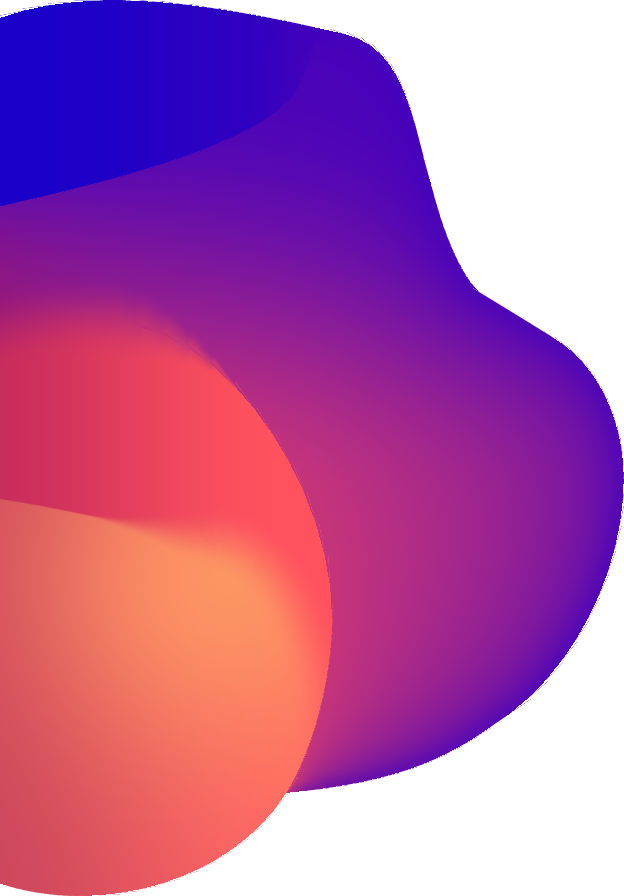
Reproduce this background procedurally as a WebGL 1 fragment shader.

```glsl
precision highp float;
// Two overlapping glossy blobs on white: a violet body with a blue opening and a coral orb.
// Outlines are cubic curves walked in short chords, giving signed distance and a crease-free
// depth; the shading follows the ratio between rim depth and distance to the orb.
uniform vec2 u_resolution;

// Outline state: x = nearest squared distance, y = -1 inside or +1 outside,
// z = integral of 1/r^3 along the outline, from which a smooth depth follows.
void addCurve(vec2 p, vec2 a, vec2 b, vec2 c, vec2 d, inout vec3 outline) {
  vec2 from = a - p;
  for (int i = 1; i <= 12; i++) {
    float t = float(i) / 12.0;
    float s = 1.0 - t;
    vec2 to = s * s * s * a + 3.0 * s * t * (s * b + t * c) + t * t * t * d - p;
    vec2 chord = to - from;
    vec2 nearest = from - chord * clamp(dot(from, chord) / dot(chord, chord), 0.0, 1.0);
    outline.x = min(outline.x, dot(nearest, nearest));
    // Parity of crossings with a ray going right
    if ((from.y > 0.0) != (to.y > 0.0) && from.x - from.y * chord.x / chord.y > 0.0) {
      outline.y = -outline.y;
    }
    float r1 = length(from);
    float r2 = length(to);
    outline.z += length(chord) * (r1 + r2) / (r1 * r2 * (r1 * r2 + dot(from, to)) + 1e-8);
    from = to;
  }
}

float signedDistance(vec3 outline) {
  return outline.y * sqrt(outline.x);
}

vec3 bodyOutline(vec2 p) {
  vec3 o = vec3(9.0, 1.0, 0.0);
  addCurve(p, vec2(0.0, 0.980), vec2(0.104, 1.018), vec2(0.241, 0.995), vec2(0.384, 0.962), o);
  addCurve(p, vec2(0.384, 0.962), vec2(0.452, 0.945), vec2(0.458, 0.870), vec2(0.484, 0.781), o);
  addCurve(p, vec2(0.484, 0.781), vec2(0.496, 0.737), vec2(0.513, 0.695), vec2(0.534, 0.674), o);
  addCurve(p, vec2(0.534, 0.674), vec2(0.560, 0.658), vec2(0.590, 0.640), vec2(0.618, 0.622), o);
  addCurve(p, vec2(0.618, 0.622), vec2(0.669, 0.591), vec2(0.695, 0.526), vec2(0.695, 0.466), o);
  addCurve(p, vec2(0.695, 0.466), vec2(0.695, 0.362), vec2(0.638, 0.245), vec2(0.547, 0.189), o);
  addCurve(p, vec2(0.547, 0.189), vec2(0.482, 0.142), vec2(0.417, 0.125), vec2(0.319, 0.115), o);
  return o;
}

vec3 orbOutline(vec2 p) {
  vec3 o = vec3(9.0, 1.0, 0.0);
  addCurve(p, vec2(0.0, 0.632), vec2(0.052, 0.648), vec2(0.111, 0.651), vec2(0.156, 0.635), o);
  addCurve(p, vec2(0.156, 0.635), vec2(0.267, 0.609), vec2(0.370, 0.447), vec2(0.370, 0.310), o);
  addCurve(p, vec2(0.370, 0.310), vec2(0.370, 0.251), vec2(0.352, 0.169), vec2(0.319, 0.115), o);
  addCurve(p, vec2(0.319, 0.115), vec2(0.271, 0.040), vec2(0.180, 0.0), vec2(0.087, 0.0), o);
  addCurve(p, vec2(0.087, 0.0), vec2(0.059, 0.0), vec2(0.026, 0.005), vec2(0.0, 0.014), o);
  return o;
}

vec3 openingOutline(vec2 p) {
  vec3 o = vec3(9.0, 1.0, 0.0);
  addCurve(p, vec2(0.0, 0.770), vec2(0.143, 0.802), vec2(0.267, 0.837), vec2(0.319, 0.885), o);
  addCurve(p, vec2(0.319, 0.885), vec2(0.341, 0.906), vec2(0.341, 0.935), vec2(0.378, 1.013), o);
  return o;
}

vec3 ridgeOutline(vec2 p) {
  vec3 o = vec3(9.0, 1.0, 0.0);
  addCurve(p, vec2(0.0, 0.443), vec2(0.078, 0.431), vec2(0.156, 0.411), vec2(0.241, 0.397), o);
  addCurve(p, vec2(0.241, 0.397), vec2(0.299, 0.391), vec2(0.341, 0.323), vec2(0.359, 0.219), o);
  addCurve(p, vec2(0.359, 0.219), vec2(0.365, 0.13), vec2(0.372, 0.05), vec2(0.378, -0.04), o);
  return o;
}

// Violet body: indigo at the rim, magenta toward the orb, crimson at the left
vec3 shadeBody(vec2 p, float depth, float orbDistance, float pixel) {
  float heat = pow(depth / (depth + max(orbDistance, 0.0) + 1e-4), 0.55);
  heat *= mix(0.15, 1.0, smoothstep(0.09, 0.56, 1.0 - p.y));
  vec3 color = mix(vec3(0.26, 0.0, 0.74), vec3(0.78, 0.21, 0.48), heat);
  float crimson = 0.5 * exp(-p.x * 8.5) * smoothstep(0.83, 0.66, p.y);
  color = mix(color, vec3(0.58, 0.06, 0.40), crimson);
  vec3 blue = mix(vec3(0.10, 0.0, 0.79), vec3(0.20, 0.0, 0.75), smoothstep(0.0, 0.36, p.x));
  float opening = clamp(0.5 - signedDistance(openingOutline(p)) / pixel, 0.0, 1.0);
  return mix(color, blue, opening * (1.0 - 0.8 * smoothstep(0.27, 0.37, p.x)));
}

// Coral orb: red cap above the ridge, orange highlight below it
vec3 shadeOrb(vec2 p, float pixel) {
  vec3 cap = mix(vec3(0.78, 0.17, 0.36), vec3(1.0, 0.32, 0.37), smoothstep(-0.04, 0.32, p.x));
  vec3 belly = mix(vec3(0.80, 0.27, 0.36), vec3(1.0, 0.38, 0.39), smoothstep(-0.02, 0.34, p.x));
  vec2 fromGlow = (p - vec2(0.254, 0.355)) / 0.215;
  belly = mix(belly, vec3(0.99, 0.58, 0.39), exp(-dot(fromGlow, fromGlow)));
  float softness = pixel + 0.035 * smoothstep(0.09, 0.26, p.x);
  return mix(cap, belly, smoothstep(softness, -softness, signedDistance(ridgeOutline(p))));
}

void main() {
  vec2 p = gl_FragCoord.xy / u_resolution * vec2(0.6953, 1.0);
  float pixel = 1.0 / u_resolution.y;
  vec3 body = bodyOutline(p);
  float orbDistance = signedDistance(orbOutline(p));

  float depth = 1.4 * sqrt(2.0 / body.z);
  float bodyCover = clamp(0.5 - signedDistance(body) / pixel, 0.0, 1.0);
  vec3 color = mix(vec3(1.0), shadeBody(p, depth, orbDistance, pixel), bodyCover);

  // The orb melts into the body at its upper left and is crisp elsewhere
  float melt = (1.0 - smoothstep(0.12, 0.28, p.x)) * smoothstep(0.45, 0.6, p.y);
  float softness = 0.7 * pixel + 0.045 * melt;
  color = mix(color, shadeOrb(p, pixel), smoothstep(softness, -softness, orbDistance));
  gl_FragColor = vec4(color, 1.0);
}
```
